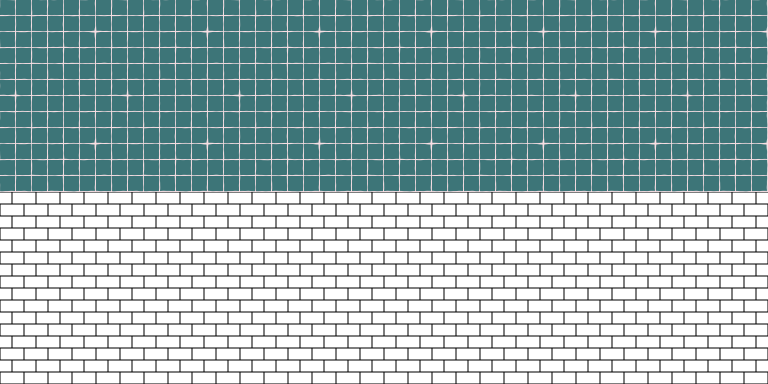
This pattern is drawn by a WebGL 1 fragment shader. Its source:

```glsl
precision highp float;

uniform vec2 u_resolution;

const float TAU = 6.2831853;
const float TILE_ROWS = 24.0;   // tiles per canvas height
const float TILE_REPEAT = 7.0;  // tiles before the grout pattern repeats
const float BRICK_ROWS = 32.0;  // brick courses per canvas height
const float MORTAR_WIDTH = 0.00266;

const vec3 TEAL = vec3(0.24, 0.46, 0.47);
const vec3 GROUT = vec3(0.97, 0.87, 0.89);
const vec3 BRICK = vec3(1.0);
const vec3 MORTAR = vec3(0.0);

// Share of a pixel covered by a band at distance d from its centre line
float bandCoverage(float d, float halfWidth, float pixel) {
  float most = min(1.0, 2.0 * halfWidth / pixel);
  return clamp((halfWidth - abs(d)) / pixel + 0.5, 0.0, most);
}

float unionCoverage(float a, float b) {
  return 1.0 - (1.0 - a) * (1.0 - b);
}

// Layered sines along a line, repeating with the tile pattern
float waver(float along, float lane) {
  float t = along * TAU / TILE_REPEAT;
  float phase = mod(lane, TILE_REPEAT) * 2.4;
  return 0.5 * sin(3.0 * t + phase) + 0.3 * sin(8.0 * t + 1.7 * phase)
       + 0.2 * sin(17.0 * t + 2.9 * phase);
}

// Soft swelling of the grout at one repeated junction
float swelling(vec2 q, vec2 junction) {
  float halfRepeat = 0.5 * TILE_REPEAT;
  vec2 away = mod(q - junction + halfRepeat, TILE_REPEAT) - halfRepeat;
  return exp(-14.0 * dot(away, away));
}

// One hand-drawn grout line per whole value of across
float groutLine(float across, float along, float swell, float pixel) {
  float lane = floor(across + 0.5);
  float offset = 0.012 * waver(along, lane + 3.0);
  float halfWidth = 0.028 + 0.009 * waver(along, lane) + 0.025 * swell;
  return bandCoverage(across - lane - offset, halfWidth, pixel);
}

vec3 tileWall(vec2 p, float pixel) {
  vec2 q = vec2(p.x, 1.0 - p.y) * TILE_ROWS + 0.031;
  float px = pixel * TILE_ROWS;
  float swell = swelling(q, vec2(6.0, 2.0)) + swelling(q, vec2(1.0, 6.0))
              + 0.6 * swelling(q, vec2(4.0, 3.0));
  float upright = groutLine(q.x, q.y, swell, px);
  float level = groutLine(q.y, q.x + 2.0, swell, px);
  return mix(TEAL, GROUT, unionCoverage(upright, level));
}

// Distance to the nearest multiple of a spacing
float nearestMultiple(float x, float spacing) {
  return abs(mod(x + 0.5 * spacing, spacing) - 0.5 * spacing);
}

vec3 brickWall(vec2 p, float pixel) {
  float course = 1.0 / BRICK_ROWS;
  float row = floor((0.5 - p.y) * BRICK_ROWS);
  float shift = course * (1.0 - mod(row, 2.0));
  float bed = bandCoverage(nearestMultiple(p.y, course), 0.5 * MORTAR_WIDTH, pixel);
  float joint = bandCoverage(nearestMultiple(p.x + shift, 2.0 * course),
                             0.5 * MORTAR_WIDTH, pixel);
  return mix(BRICK, MORTAR, unionCoverage(bed, joint));
}

void main() {
  vec2 p = gl_FragCoord.xy / u_resolution.y;
  float pixel = 1.0 / u_resolution.y;

  // Tiles above, bricks below
  float lower = clamp((0.5 - p.y) / pixel + 0.5, 0.0, 1.0);
  vec3 color = mix(tileWall(p, pixel), brickWall(p, pixel), lower);
  gl_FragColor = vec4(color, 1.0);
}
```
